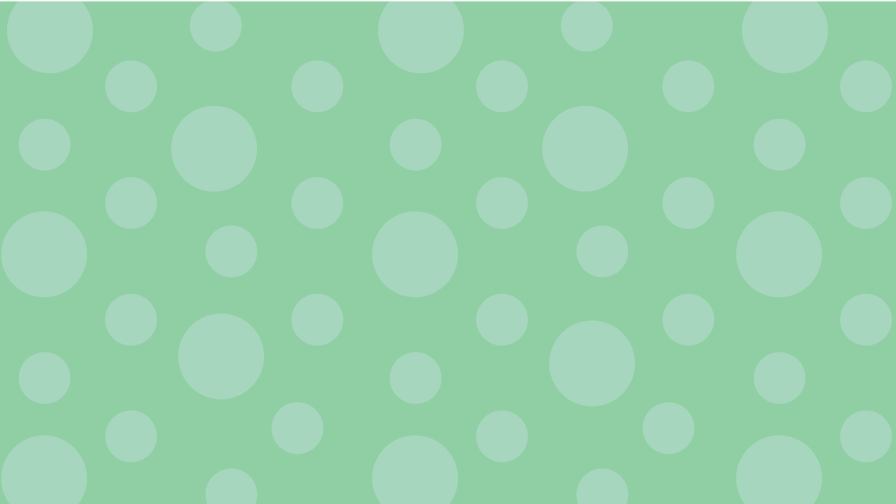
Reproduce this pattern procedurally as a WebGL 2 fragment shader.

```glsl
#version 300 es
precision highp float;

uniform vec2 u_resolution;
out vec4 fragColor;

// Lengths are fractions of the canvas height
const vec3 GROUND = vec3(0.56, 0.81, 0.64);
const vec3 DOT = vec3(0.65, 0.84, 0.74);
const vec3 EDGE = vec3(0.98, 0.99, 0.98);
const float BIG = 0.0852;
const float SMALL = 0.0514;
const float EDGE_WIDTH = 0.0028;
const int TILES = 3;
const float TILE_PITCH = 0.7361;
const float LAST_TILE_SHIFT = -0.0139;
const float SIDE_X = 0.0885;
const float LEFT_X = 0.2600;
const float MIDDLE_X = 0.4590;
const float RIGHT_X = 0.6296;
const float ROW_TOP = 0.8287;
const float ROW_STEP = 0.2315;
const float BIG_TOP = 0.9398;
const float BIG_STEP = 0.4444;
const vec2 STRAY = vec2(-0.0394, 0.0162);
const float LOW_DOT_DROP = 0.0139;

float disc(vec2 p, vec2 center, float radius) {
    float halfPixel = 0.75 / u_resolution.y;
    return 1.0 - smoothstep(-halfPixel, halfPixel, length(p - center) - radius);
}

// Outer columns: rows of small dots, the lowest right one pushed aside
float columnDots(vec2 p) {
    float cover = 0.0;
    for (int i = 0; i < 4; i++) {
        float y = ROW_TOP - float(i) * ROW_STEP;
        vec2 nudge = i == 3 ? STRAY : vec2(0.0);
        cover = max(cover, disc(p, vec2(LEFT_X, y), SMALL));
        cover = max(cover, disc(p, vec2(RIGHT_X, y) + nudge, SMALL));
    }
    return cover;
}

// Side column: big dots with small ones between
float sideDots(vec2 p) {
    float cover = 0.0;
    for (int i = 0; i < 3; i++) {
        float k = float(i);
        vec2 big = vec2(SIDE_X, BIG_TOP - k * BIG_STEP);
        big.x += i == 0 ? 0.0106 : -0.0010;
        vec2 small = vec2(SIDE_X, ROW_TOP - (0.5 + 2.0 * k) * ROW_STEP);
        cover = max(cover, disc(p, big, BIG));
        cover = max(cover, disc(p, small, SMALL));
    }
    return cover;
}

// Middle column: small and big dots in turn, slightly irregular
float middleDots(vec2 p, float tile) {
    float cover = disc(p, vec2(MIDDLE_X - 0.0308, 0.9491), SMALL);
    cover = max(cover, disc(p, vec2(MIDDLE_X, 0.5012), SMALL));
    cover = max(cover, disc(p, vec2(MIDDLE_X, 0.0190), SMALL));
    cover = max(cover, disc(p, vec2(MIDDLE_X - 0.0342, 0.7049), BIG));
    float lowY = 0.2928 - LOW_DOT_DROP * tile;
    return max(cover, disc(p, vec2(MIDDLE_X - 0.0203, lowY), BIG));
}

void main() {
    vec2 p = gl_FragCoord.xy / u_resolution.y;
    float cover = 0.0;

    // Tiles across the canvas
    for (int i = 0; i < TILES; i++) {
        float tile = float(i);
        float start = tile * TILE_PITCH + (i == TILES - 1 ? LAST_TILE_SHIFT : 0.0);
        vec2 q = p - vec2(start, 0.0);
        cover = max(cover, columnDots(q));
        cover = max(cover, sideDots(q));
        cover = max(cover, middleDots(q, tile));
    }
    vec3 color = mix(GROUND, DOT, cover);

    // Pale strip along the top
    float pixel = 1.0 / u_resolution.y;
    float strip = clamp((p.y - 1.0 + EDGE_WIDTH) / pixel + 0.5, 0.0, 1.0);
    color = mix(color, EDGE, strip);

    fragColor = vec4(color, 1.0);
}
```
